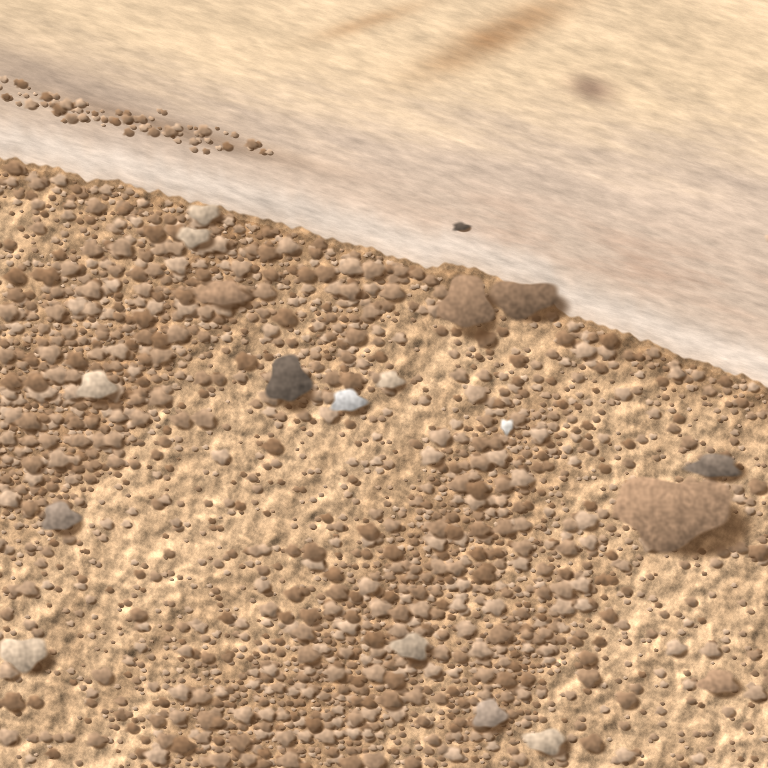
Reproduce this texture procedurally as a WebGL 1 fragment shader.

```glsl
precision highp float;
// Sunlit gravel embankment with tumbled stones below a pale, dusty track.
uniform vec2 u_resolution;

vec2 hash2(vec2 p) {
  vec3 q = fract(p.xyx * vec3(0.1031, 0.1030, 0.0973));
  q += dot(q, q.yzx + 33.33);
  return fract((q.xx + q.yz) * q.zy);
}

float corner(vec2 cell, vec2 offset) {
  return dot(hash2(cell + 71.0) * 2.0 - 1.0, offset);
}

float noise(vec2 p) {
  vec2 i = floor(p), f = fract(p), e = vec2(1.0, 0.0);
  vec2 w = f * f * f * (f * (f * 6.0 - 15.0) + 10.0);
  return 1.4 * mix(mix(corner(i, f), corner(i + e, f - e), w.x),
                   mix(corner(i + e.yx, f - e.yx), corner(i + 1.0, f - 1.0), w.x), w.y);
}

float fbm(vec2 p) {
  float sum = 0.0, gain = 0.6;
  for (int i = 0; i < 5; i++) {
    sum += gain * noise(p);
    p = mat2(1.6, 1.2, -1.2, 1.6) * p + 9.7;
    gain *= 0.6;
  }
  return sum;
}

// Soft blob whose long axis (r.y) points along the unit vector axis.
float blob(vec2 p, vec2 c, vec2 r, vec2 axis) {
  vec2 d = p - c;
  vec2 q = vec2(dot(d, vec2(axis.y, -axis.x)), dot(d, axis)) / r;
  return exp(-dot(q, q));
}

float ridge(float x) {
  float lump = smoothstep(0.55, 0.6, x) * (1.0 - smoothstep(0.70, 0.735, x));
  return 0.795 - 0.2 * x - 0.1 * x * x + 0.016 * lump + 0.009 * noise(vec2(x * 22.0, 3.0))
       + 0.006 * noise(vec2(x * 75.0, 8.0));
}

// Where loose stones gather on the slope and on the track.
float rubble(vec2 p) {
  vec2 fall = vec2(0.55, 0.835);
  float d = blob(p, vec2(0.03, 0.48), vec2(0.10, 0.24), fall);
  d += blob(p, vec2(0.15, 0.50), vec2(0.05, 0.14), fall);
  d += blob(p, vec2(0.30, 0.66), vec2(0.07, 0.09), fall);
  d += 0.8 * blob(p, vec2(0.45, 0.58), vec2(0.05, 0.09), fall);
  d += blob(p, vec2(0.50, 0.17), vec2(0.08, 0.22), fall);
  d += 0.9 * blob(p, vec2(0.67, 0.14), vec2(0.05, 0.18), fall);
  d += 0.7 * blob(p, vec2(0.30, 0.05), vec2(0.12, 0.12), fall);
  d += 0.6 * blob(p, vec2(0.66, 0.40), vec2(0.07, 0.13), fall);
  float depth = ridge(p.x) - p.y;
  d += 0.14 + 0.5 * exp(-depth * depth * 500.0);
  float strip = 1.2 * blob(p, vec2(0.12, 0.855), vec2(0.013, 0.16), vec2(0.975, -0.22));
  return depth > 0.008 ? d : strip;
}

// Angular stone lit from the upper left, casting a shadow to the lower right.
vec3 rock(vec3 col, vec2 p, vec2 c, vec2 r, vec3 tint) {
  vec2 q = (p - c) / r;
  if (dot(q, q) > 5.0) return col;
  float seed = dot(c, vec2(191.0, 317.0)), a = atan(q.y, q.x + 0.0001);
  float d = length(q) * (1.0 + 0.14 * sin(3.0 * a + seed) + 0.09 * sin(5.0 * a + seed * 2.0));
  float edge = clamp(0.0025 / min(r.x, r.y), 0.06, 0.4);
  float shade = 1.0 - smoothstep(0.7, 1.15, length(q - vec2(0.4, -0.5)));
  col = mix(col, vec3(0.30, 0.20, 0.12), 0.72 * shade);
  float light = 0.94 + 0.28 * dot(q, vec2(-0.4, 0.7)) + 0.16 * noise(p * 75.0) + 0.12 * noise(p * 170.0);
  return mix(col, tint * light, 1.0 - smoothstep(1.0 - edge, 1.0 + edge, d));
}

vec3 scatter(vec3 col, vec2 p, float cells) {
  for (int j = -1; j <= 1; j++) for (int i = -1; i <= 1; i++) {
    vec2 id = floor(p * cells) + vec2(float(i), float(j));
    vec2 h = hash2(id + cells), k = hash2(id + cells * 3.0 + 17.0);
    vec2 c = (id + 0.2 + 0.6 * h) / cells;
    vec3 tint = mix(vec3(0.60, 0.46, 0.34), vec3(0.88, 0.75, 0.63), h.y);
    if (k.x < rubble(c)) col = rock(col, p, c, vec2(0.5, 0.38) * (0.45 + 0.6 * k.y) / cells, tint);
  }
  return col;
}

vec3 track(vec2 p) {
  vec2 s = vec2(p.x + 0.25 * p.y, p.y + 0.27 * p.x);
  float streak = fbm(s * vec2(5.0, 26.0)), grain = fbm(s * vec2(35.0, 120.0));
  vec3 col = mix(vec3(0.89, 0.79, 0.70), vec3(0.96, 0.84, 0.69), smoothstep(0.82, 0.98, p.y + 0.1 * p.x + 0.06 * streak));
  vec2 lane = vec2(0.965, -0.26);
  col = mix(col, vec3(0.70, 0.61, 0.54), 0.65 * blob(p, vec2(0.03, 0.90), vec2(0.05, 0.25), lane));
  col = mix(col, vec3(0.73, 0.60, 0.51), 0.65 * blob(p, vec2(0.82, 0.66), vec2(0.045, 0.3), lane) * smoothstep(-0.3, 0.4, streak));
  col = mix(col, vec3(0.62, 0.50, 0.40), 0.6 * blob(p, vec2(0.24, 0.828), vec2(0.012, 0.17), lane));
  float mound = blob(p, vec2(0.65, 0.955), vec2(0.022, 0.10), vec2(0.90, 0.43));
  mound += 0.6 * blob(p, vec2(0.48, 0.972), vec2(0.010, 0.07), vec2(0.95, 0.3));
  col = mix(col, vec3(0.66, 0.49, 0.34), mound * (0.7 + 0.5 * streak));
  col = mix(col, vec3(0.58, 0.47, 0.40), 0.8 * blob(p, vec2(0.77, 0.885), vec2(0.015, 0.03), lane));
  float verge = p.y - ridge(p.x) - 0.025;
  col = mix(col, vec3(0.95, 0.89, 0.83), 0.6 * exp(-verge * verge * 1800.0));
  return col * (1.0 + 0.13 * streak + 0.15 * grain);
}

vec3 slope(vec2 p) {
  vec2 s = vec2(dot(p, vec2(0.835, -0.55)), dot(p, vec2(0.55, 0.835)));
  float furrow = fbm(s * vec2(17.0, 4.0));
  float relief = fbm(p * 38.0) - fbm(p * 38.0 + vec2(-0.22, 0.28));
  float depth = ridge(p.x) - p.y;
  vec3 col = mix(vec3(0.83, 0.69, 0.54), vec3(0.66, 0.51, 0.37), clamp(0.6 * rubble(p) - 0.4 * furrow, 0.0, 1.0));
  col = mix(col, vec3(0.50, 0.37, 0.25), 0.55 * exp(-depth * 28.0));
  return col * (1.02 + 0.22 * furrow - 0.6 * relief + 0.14 * fbm(s * vec2(100.0, 35.0)));
}

void main() {
  vec2 p = gl_FragCoord.xy / u_resolution;
  vec3 col = mix(slope(p), track(p), smoothstep(-0.002, 0.002, p.y - ridge(p.x)));
  col = scatter(col, p, 100.0);
  col = scatter(col, p, 62.0);
  if (p.y < ridge(p.x)) col = scatter(col, p + vec2(0.0, 0.004), 36.0);

  // Boulders and the larger single stones.
  vec3 pale = vec3(0.88, 0.78, 0.67), gray = vec3(0.66, 0.58, 0.51), tan = vec3(0.67, 0.54, 0.43);
  col = rock(col, p, vec2(0.680, 0.612), vec2(0.045, 0.022), tan * 0.85);
  col = rock(col, p, vec2(0.607, 0.606), vec2(0.032, 0.034), tan);
  col = rock(col, p, vec2(0.375, 0.506), vec2(0.026, 0.030), gray * 0.7);
  col = rock(col, p, vec2(0.453, 0.478), vec2(0.021, 0.014), vec3(0.86, 0.84, 0.82));
  col = rock(col, p, vec2(0.508, 0.505), vec2(0.016, 0.011), pale);
  col = rock(col, p, vec2(0.125, 0.498), vec2(0.023, 0.018), pale);
  col = rock(col, p, vec2(0.930, 0.393), vec2(0.032, 0.015), gray * 0.85);
  col = rock(col, p, vec2(0.875, 0.336), vec2(0.076, 0.043), tan * 1.08);
  col = rock(col, p, vec2(0.030, 0.150), vec2(0.031, 0.020), pale);
  col = rock(col, p, vec2(0.078, 0.327), vec2(0.023, 0.018), gray);
  col = rock(col, p, vec2(0.290, 0.618), vec2(0.030, 0.016), tan * 1.1);
  col = rock(col, p, vec2(0.265, 0.722), vec2(0.020, 0.012), pale * 0.93);
  col = rock(col, p, vec2(0.252, 0.692), vec2(0.021, 0.012), pale * 0.93);
  col = rock(col, p, vec2(0.535, 0.158), vec2(0.023, 0.016), pale * 0.88);
  col = rock(col, p, vec2(0.660, 0.445), vec2(0.008, 0.009), vec3(0.95, 0.92, 0.88));
  col = rock(col, p, vec2(0.935, 0.112), vec2(0.024, 0.015), tan * 1.15);
  col = rock(col, p, vec2(0.637, 0.070), vec2(0.020, 0.018), gray * 1.15);
  col = rock(col, p, vec2(0.710, 0.035), vec2(0.026, 0.015), pale);
  col = rock(col, p, vec2(0.600, 0.705), vec2(0.010, 0.005), gray * 0.65);
  gl_FragColor = vec4(clamp(col, 0.0, 1.0), 1.0);
}
```
